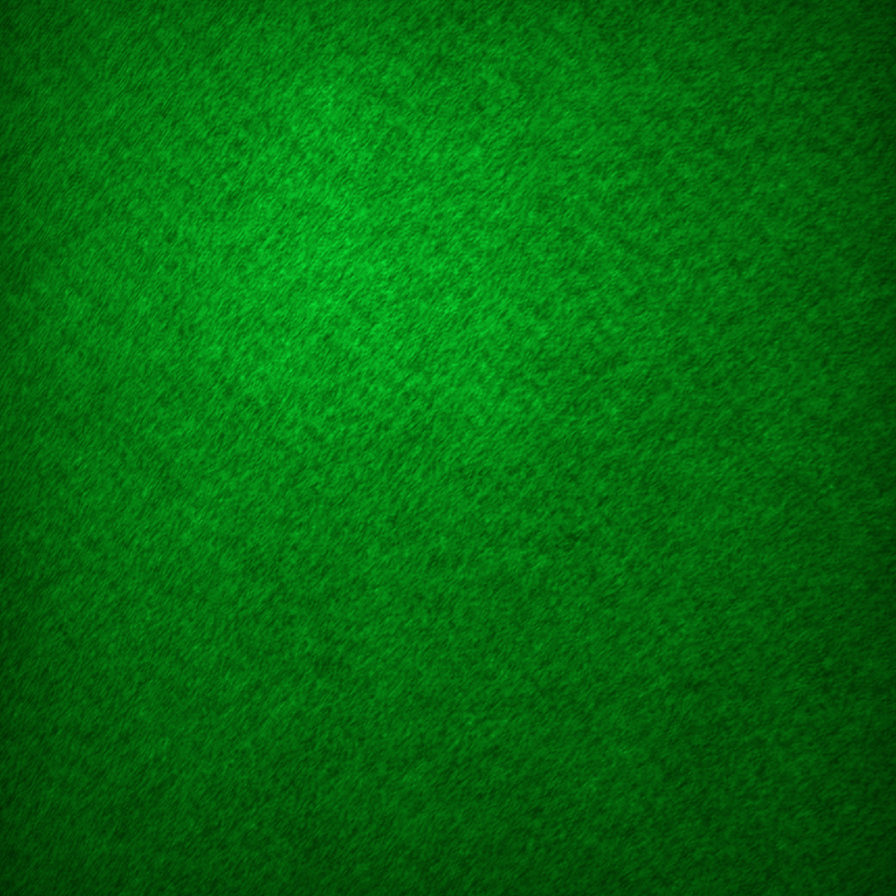
A WebGL 2 fragment shader for this texture:

```glsl
#version 300 es
precision highp float;
// Green felt lit by a soft lamp at the upper left of centre, darker at the rim.
// Stretched value noise follows curved diagonals for the fibres; broad noise
// mottles the cloth, and one brightness value is mapped to the green dye.

uniform vec2 u_resolution;
out vec4 fragColor;

float hash(vec2 p) {
    return fract(sin(dot(p, vec2(127.1, 311.7))) * 43758.5453);
}

float noise(vec2 p) {
    vec2 cell = floor(p);
    vec2 f = fract(p);
    f = f * f * (3.0 - 2.0 * f);
    return mix(mix(hash(cell), hash(cell + vec2(1, 0)), f.x),
               mix(hash(cell + vec2(0, 1)), hash(cell + vec2(1, 1)), f.x), f.y);
}

// Centred sum of octaves, roughly -0.5 to 0.5
float mottle(vec2 p) {
    float sum = 0.0;
    float weight = 0.5;
    for (int i = 0; i < 4; i++) {
        sum += weight * (noise(p) - 0.5);
        p = mat2(1.6, 1.2, -1.2, 1.6) * p + 17.3;
        weight *= 0.6;
    }
    return sum;
}

// Fibres run up to the right, steep at the left and flatter at the right
float fibres(vec2 uv) {
    float across = uv.y - 1.45 * uv.x + 0.43 * uv.x * uv.x;
    float along = uv.x + 0.8 * uv.y;
    across += 0.006 * noise(uv * 45.0);
    float coarse = noise(vec2(along * 75.0, across * 190.0)) - 0.5;
    float fine = noise(vec2(along * 150.0, across * 330.0) + 51.0) - 0.5;
    return 0.5 * coarse + 0.75 * fine;
}

float lighting(vec2 uv) {
    vec2 toLamp = uv - vec2(0.40, 0.71);
    float d2 = dot(toLamp, toLamp);
    float light = 0.29 + 0.25 * exp(-3.3 * d2) + 0.11 * exp(-24.0 * d2);

    // Darkened rim
    vec2 inset = min(uv, 1.0 - uv);
    vec2 rim = 1.0 - exp(-inset * 14.0);
    return light * mix(0.80, 1.0, rim.x) * mix(0.88, 1.0, rim.y);
}

void main() {
    vec2 uv = gl_FragCoord.xy / u_resolution;
    float light = lighting(uv);

    // Cloth relief scales with the light falling on it
    float grain = noise(uv * 430.0) - 0.5;
    float relief = 0.52 * fibres(uv) + 0.22 * grain;
    relief += 0.16 * mottle(uv * 9.0) + 0.18 * mottle(uv * 38.0);
    float green = light * (1.0 + relief);

    // Sparse pale fibre tips
    float tips = smoothstep(0.22, 0.5, relief);
    green += 0.05 * tips;

    vec3 felt = vec3(0.04 * green, green, 0.28 * green * green);
    felt += vec3(0.08, 0.0, 0.06) * tips * light;
    fragColor = vec4(clamp(felt, 0.0, 1.0), 1.0);
}
```
